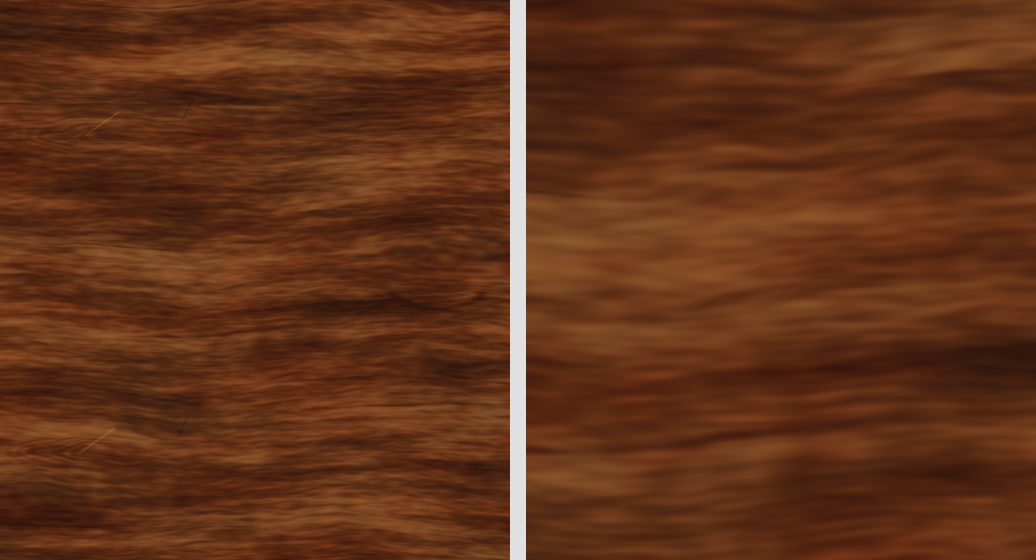
Left: the whole. Right: its middle third, enlarged.
A Shadertoy shader for this texture:

```glsl
// Dark walnut board with horizontal grain. Stretched layers of gradient noise
// make bands, streaks and fibres; ellipses bend the grain into eyes and arcs.
// The summed tone, roughly a normal deviate, is coloured through a brown ramp.

const float FIGURE_REPEAT = 0.566; // vertical spacing of the repeated figures

float hash(vec2 cell) {
    vec3 h = fract(cell.xyx * vec3(0.1031, 0.1030, 0.0973));
    h += dot(h, h.yzx + 33.33);
    return fract((h.x + h.y) * h.z);
}

float cornerSlope(vec2 cell, vec2 corner, vec2 local) {
    float angle = 6.2832 * hash(cell + corner);
    return dot(vec2(cos(angle), sin(angle)), local - corner);
}

float gradientNoise(vec2 p) {
    vec2 cell = floor(p), f = fract(p);
    vec2 w = f * f * f * (f * (f * 6.0 - 15.0) + 10.0);
    float low = mix(cornerSlope(cell, vec2(0, 0), f), cornerSlope(cell, vec2(1, 0), f), w.x);
    float high = mix(cornerSlope(cell, vec2(0, 1), f), cornerSlope(cell, vec2(1, 1), f), w.x);
    return mix(low, high, w.y);
}

// Noise stretched along the grain; the seed moves it to a fresh area.
float grain(vec2 p, vec2 frequency, float seed) {
    return gradientNoise(p * frequency + seed * vec2(17.3, 31.7));
}

float ellipseRadius(vec2 p, vec2 center, vec2 size) {
    return length((p - center) / size);
}

// Spreads the grain lines apart around an eye.
vec2 bulge(vec2 p, vec2 center, vec2 size, float strength) {
    float r = ellipseRadius(p, center, size);
    p.y -= (p.y - center.y) * strength * exp(-r * r);
    return p;
}

float scratch(vec2 p, vec2 a, vec2 b, float width, float pixel) {
    vec2 along = b - a;
    float t = clamp(dot(p - a, along) / dot(along, along), 0.0, 1.0);
    float d = length(p - a - along * t);
    return (1.0 - smoothstep(width * 0.3, width + pixel, d)) * smoothstep(0.0, 0.3, t);
}

// Bands down to fibres, each layer finer than the one before.
float boardTone(vec2 p) {
    float tone = 2.5 * grain(p, vec2(1.7, 11.0), 1.0);
    tone += 2.3 * grain(p, vec2(2.8, 27.0), 2.0);
    tone += 1.5 * grain(p, vec2(4.5, 58.0), 3.0);
    tone += 1.6 * grain(p, vec2(13.0, 105.0), 4.0);
    tone += 1.3 * grain(p, vec2(34.0, 185.0), 5.0);
    tone += 1.1 * grain(p, vec2(9.0, 17.0), 6.0);
    // Long thin dark seams where a slow noise crosses zero
    float seam = abs(grain(p, vec2(1.1, 15.0), 7.0));
    float broken = smoothstep(-0.1, 0.3, grain(p, vec2(3.0, 9.0), 8.0));
    return tone - 1.3 * broken * (1.0 - smoothstep(0.0, 0.05, seam));
}

// Pale curved growth lines, scratches and a small glow.
float figureTone(vec2 p, vec2 offset, float wobble, float pixel) {
    vec2 q = p - offset;
    float r = ellipseRadius(q, vec2(0.21, 0.757), vec2(0.20, 0.038)) + wobble;
    float fade = exp(-r * r * 1.3) * smoothstep(0.3, 0.05, q.x);
    float tone = fade * (0.3 + 0.75 * sin(r * 38.0));
    tone += 1.5 * scratch(q, vec2(0.141, 0.750), vec2(0.212, 0.800), 0.0014, pixel);
    tone -= 0.8 * scratch(q, vec2(0.323, 0.779), vec2(0.345, 0.824), 0.0012, pixel);
    float glow = ellipseRadius(q, vec2(0.466, 0.746), vec2(0.028, 0.016)) + wobble;
    return tone + 1.0 * exp(-glow * glow);
}

// Dark eye with a pale rim, and a broken bowl of rings beneath it.
float eyeTone(vec2 p, float wobble) {
    float r = ellipseRadius(p, vec2(0.82, 0.545), vec2(0.16, 0.042)) + wobble;
    float tone = -0.75 * (1.0 - smoothstep(0.3, 1.1, r));
    tone += 0.8 * exp(-pow((r - 1.12) * 8.0, 2.0)) * smoothstep(0.53, 0.57, p.y);
    float bowl = ellipseRadius(p, vec2(0.78, 0.482), vec2(0.085, 0.032)) + wobble * 0.5;
    float lower = smoothstep(0.487, 0.472, p.y);
    tone -= 1.5 * lower * exp(-pow((bowl - 1.0) * 10.0, 2.0));
    return tone + 0.7 * lower * exp(-pow((bowl - 0.75) * 9.0, 2.0));
}

vec3 walnut(float tone) {
    const float stops[6] = float[6](-3.0, -1.75, -0.8, -0.1, 0.6, 1.65);
    const vec3 browns[6] = vec3[6](
        vec3(0.20, 0.085, 0.045), vec3(0.27, 0.12, 0.06), vec3(0.32, 0.15, 0.07),
        vec3(0.37, 0.18, 0.08), vec3(0.435, 0.22, 0.102), vec3(0.50, 0.285, 0.138));
    vec3 color = browns[0];
    for (int i = 1; i < 6; i++) {
        color = mix(color, browns[i], clamp((tone - stops[i - 1]) / (stops[i] - stops[i - 1]), 0.0, 1.0));
    }
    return color + vec3(0.055, 0.048, 0.026) * max(tone - 1.65, 0.0);
}

void mainImage(out vec4 fragColor, in vec2 fragCoord) {
    float pixel = 1.0 / iResolution.y;
    vec2 p = fragCoord * pixel;

    // Gentle waves in the grain, wider around the eye
    vec2 bent = bulge(p, vec2(0.82, 0.545), vec2(0.17, 0.06), 0.55);
    bent.y += 0.028 * grain(p, vec2(2.3, 4.0), 9.0) + 0.005 * grain(p, vec2(9.0, 14.0), 10.0);
    float wobble = 0.25 * grain(p, vec2(14.0, 40.0), 11.0);

    float tone = boardTone(bent) + eyeTone(p, wobble);
    for (int i = 0; i < 2; i++) {
        tone += figureTone(p, vec2(-0.009, -FIGURE_REPEAT) * float(i), wobble, pixel);
    }

    // Drift between reddish and olive brown
    float hue = grain(bent, vec2(3.5, 16.0), 12.0) + 0.6 * grain(bent, vec2(18.0, 60.0), 13.0);
    vec3 color = walnut(tone) + hue * vec3(0.022, -0.016, -0.014);
    fragColor = vec4(clamp(color, 0.0, 1.0), 1.0);
}
```
